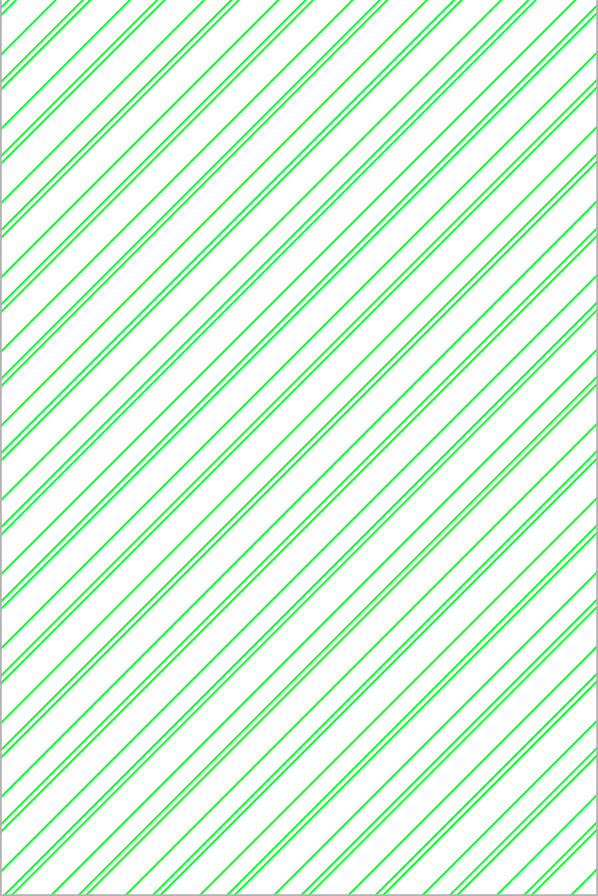
Give the GLSL for this pattern, as a WebGL 1 fragment shader.

```glsl
precision highp float;
// Thin green diagonal stripes on white: one single line and one close pair per repeat.
// Distance across the 45 degree stripes is folded into one period, then each line is
// smoothed over the footprint of a pixel. A hairline grey edge frames three sides.

uniform vec2 u_resolution;

// Lengths are fractions of the canvas height.
#define PERIOD 0.05859
#define LINE_WIDTH 0.00215
#define SINGLE_AT 0.04395
#define PAIR_FIRST_AT 0.00684
#define PAIR_SECOND_AT 0.01270
#define EDGE_WIDTH 0.00195
#define STRIPE_GREEN vec3(0.0, 1.0, 0.157)
#define PAPER_WHITE vec3(1.0)
#define EDGE_GREY vec3(0.70, 0.69, 0.69)

// Coverage of the repeated line centred at the given offset in each period.
float stripe(float across, float center, float pixel) {
  float d = abs(mod(across - center + 0.5 * PERIOD, PERIOD) - 0.5 * PERIOD);
  float blur = 0.707 * pixel;
  float halfWidth = 0.5 * LINE_WIDTH;
  return smoothstep(-blur, blur, d + halfWidth) - smoothstep(-blur, blur, d - halfWidth);
}

// Coverage of the frame along the left, right and bottom sides.
float frame(vec2 p, float width, float pixel) {
  float d = min(min(p.x, width - p.x), p.y);
  return clamp((EDGE_WIDTH - d) / pixel + 0.5, 0.0, 1.0);
}

void main() {
  float pixel = 1.0 / u_resolution.y;
  vec2 p = gl_FragCoord.xy * pixel;

  // Distance from the top left corner, across the stripes.
  float across = (p.x + 1.0 - p.y) * 0.70711;

  float ink = stripe(across, SINGLE_AT, pixel);
  ink += stripe(across, PAIR_FIRST_AT, pixel);
  ink += stripe(across, PAIR_SECOND_AT, pixel);

  vec3 color = mix(PAPER_WHITE, STRIPE_GREEN, clamp(ink, 0.0, 1.0));
  color = mix(color, EDGE_GREY, frame(p, u_resolution.x * pixel, pixel));
  gl_FragColor = vec4(color, 1.0);
}
```
